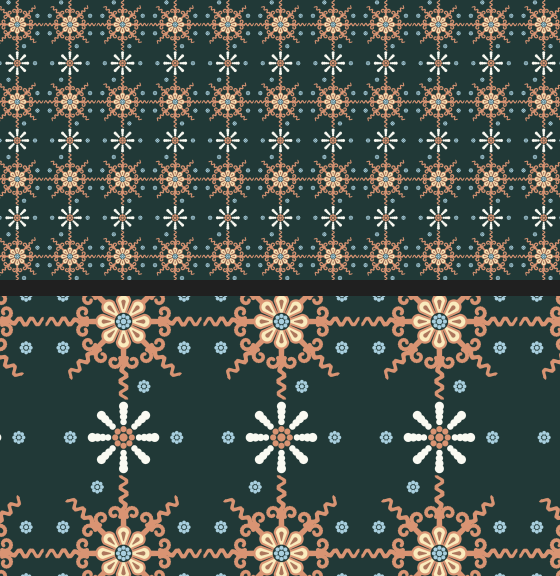
Top: the whole. Bottom: its middle third, enlarged.
Give the GLSL for this pattern, as a Shadertoy shader.

```glsl
// Folk lattice on deep green: eight-armed scroll stars alternate by row with
// pearl-armed flowers, and small blue rosettes fill the gaps. Each motif is a
// distance field folded into eight sectors; 576 units span the canvas height.

const vec3 GREEN = vec3(0.13, 0.225, 0.215);
const vec3 CLAY  = vec3(0.85, 0.58, 0.45);
const vec3 CREAM = vec3(0.98, 0.92, 0.74);
const vec3 BLUE  = vec3(0.66, 0.81, 0.87);
const vec3 PEARL = vec3(0.98, 0.98, 0.95);
const vec2 PERIOD = vec2(108.3, 159.0);

vec2 repeatCell(vec2 p) {
    return mod(p + 0.5 * PERIOD, PERIOD) - 0.5 * PERIOD;
}

// Folds the plane into eight sectors: x runs outward, y across the arm.
vec2 foldEight(vec2 p) {
    const float sector = 0.785398;
    float a = mod(atan(p.y, p.x) + 0.5 * sector, sector) - 0.5 * sector;
    return length(p) * vec2(cos(a), sin(a));
}

// Ring of eight beads around a central bead.
float rosette(vec2 p, float ring, float bead, float core) {
    return min(length(foldEight(p) - vec2(ring, 0.0)) - bead, length(p) - core);
}

// Teardrop with its round end outward.
float teardrop(vec2 q, float x0, float x1, float r0, float r1) {
    float t = clamp((q.x - x0) / (x1 - x0), 0.0, 1.0);
    return length(q - vec2(mix(x0, x1, t), 0.0)) - mix(r0, r1, t);
}

// Wavy tapering stem with a mirrored pair of spiral curls.
float tendril(vec2 q) {
    float along = clamp((q.x - 16.0) / 37.0, 0.0, 1.0);
    float swing = 2.0 * smoothstep(0.2, 0.65, along);
    float phase = (q.x - 18.0) * 0.75;
    float slope = 0.75 * swing * cos(phase);
    float d = abs(q.y - swing * sin(phase)) / sqrt(1.0 + slope * slope);
    d = max(d - mix(2.0, 1.1, along), abs(q.x - 34.5) - 19.0);

    vec2 m = vec2(q.x, abs(q.y));
    for (int i = 0; i < 16; i++) {
        float t = float(i) / 15.0;
        float a = -2.1 + 5.8 * t;
        vec2 c = vec2(27.5, 6.3) + mix(4.7, 1.7, t) * vec2(cos(a), sin(a));
        d = min(d, length(m - c) - mix(1.5, 1.2, t));
    }
    return d;
}

float pearlArm(vec2 q) {
    float d = 1e3;
    for (int i = 0; i < 4; i++) {
        float k = float(i);
        d = min(d, length(q - vec2(10.6 + 3.6 * k, 0.0)) - 2.2 - 0.3 * k);
    }
    return d;
}

// Rosettes beside the flowers, on slanted verticals, and beside the stars.
float scatteredRosettes(vec2 flower, vec2 star) {
    float d = rosette(vec2(abs(flower.x) - 36.5, flower.y), 3.2, 1.3, 1.4);
    d = min(d, rosette(flower - vec2(14.0, 35.0), 3.2, 1.3, 1.4));
    d = min(d, rosette(flower - vec2(-18.0, -34.0), 3.2, 1.3, 1.4));
    return min(d, rosette(abs(star) - vec2(41.5, 18.0), 3.2, 1.3, 1.4));
}

vec3 paint(vec3 base, vec3 ink, float d, float soft) {
    return mix(base, ink, clamp(0.5 - d / soft, 0.0, 1.0));
}

vec3 pattern(vec2 p, float soft) {
    vec2 flower = repeatCell(p);
    vec2 star = repeatCell(p - vec2(0.0, 0.5 * PERIOD.y));
    vec2 f = foldEight(flower);
    vec2 s = foldEight(star);
    vec3 col = paint(GREEN, BLUE, scatteredRosettes(flower, star), soft);

    // Scroll star with petalled heart
    float petal = teardrop(s, 7.0, 14.0, 1.2, 3.8);
    col = paint(col, CLAY, tendril(s), soft);
    col = paint(col, CLAY, petal - 1.5, soft);
    col = paint(col, CREAM, petal, soft);
    col = paint(col, CLAY * 0.8, teardrop(s, 9.0, 13.5, 0.4, 1.5), soft);
    col = paint(col, GREEN, length(star) - 6.0, soft);
    col = paint(col, BLUE, rosette(star, 3.8, 1.4, 1.9), soft);

    // Pearl flower with clay beads
    col = paint(col, PEARL, pearlArm(f), soft);
    col = paint(col, GREEN, length(flower) - 8.4, soft);
    return paint(col, CLAY, rosette(flower, 5.7, 2.1, 2.8), soft);
}

void mainImage(out vec4 fragColor, in vec2 fragCoord) {
    float unit = 576.0 / iResolution.y;
    vec2 p = (fragCoord - 0.5 * iResolution.xy) * unit - vec2(1.0, -1.0);
    vec3 col = vec3(0.0);
    for (int i = 0; i < 4; i++) {
        vec2 jitter = vec2(i % 2, i / 2) * 0.5 - 0.25;
        col += 0.25 * pattern(p + jitter * unit, 0.6 * unit);
    }
    fragColor = vec4(col, 1.0);
}
```
